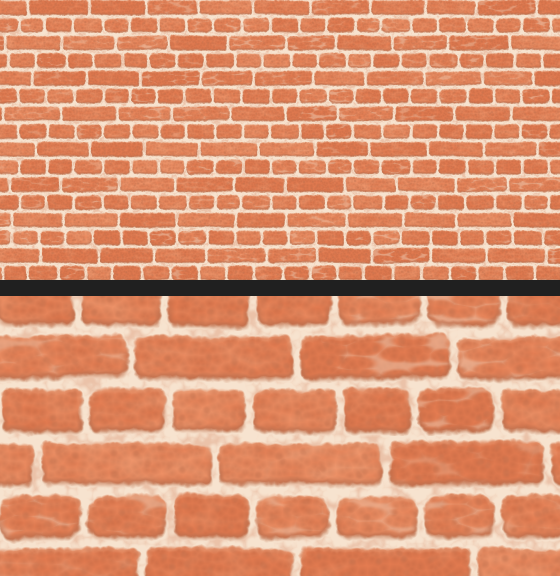
Top: the whole. Bottom: its middle third, enlarged.
Give the GLSL for this texture, as a Shadertoy shader.

```glsl
float hash(vec2 p) {
    p = fract(p * vec2(0.1031, 0.1137));
    p += dot(p, p.yx + 33.33);
    return fract((p.x + p.y) * p.x * 9.7);
}

// Cellular noise: distance to the nearest scattered point
float cells(vec2 p) {
    vec2 id = floor(p), f = fract(p);
    float nearest = 2.0;
    for (int y = -1; y <= 1; y++)
    for (int x = -1; x <= 1; x++) {
        vec2 o = vec2(x, y), c = id + o + 50.0;
        vec2 point = o + vec2(hash(c), hash(c + 71.7));
        nearest = min(nearest, length(point - f));
    }
    return nearest;
}

// Layered sines for wavering courses and soft stains
float waves(vec2 p) {
    return 0.5 * sin(p.x * 1.3 + 1.7 * sin(p.y * 0.9))
         + 0.3 * sin(p.x * 2.9 - p.y * 2.3 + 1.0)
         + 0.2 * sin(p.x * 5.7 + p.y * 4.1);
}

float roundBox(vec2 p, vec2 halfSize, float radius) {
    vec2 q = abs(p) - halfSize + radius;
    return length(max(q, 0.0)) + min(max(q.x, q.y), 0.0) - radius;
}

// Uneven position of the joint left of brick i
float joint(float i, float row) {
    return i + 0.13 * hash(vec2(i + 20.0, row * 7.0 + 3.0));
}

void mainImage(out vec4 fragColor, in vec2 fragCoord) {
    // One unit is the height of a course, counted from the top
    vec2 uv = fragCoord / iResolution.xy;
    vec2 p = vec2(uv.x * 31.6, (1.0 - uv.y) * 15.8 + 0.09);
    float soft = max(15.8 / iResolution.y, 0.035);

    float coarse = cells(p * 2.6);
    float fine = cells(p * 7.0);
    float streak = cells(p * vec2(1.8, 4.5) + 9.0);
    float stain = waves(p * 1.1);
    vec2 q = p + 0.025 * vec2(waves(p.yx * 2.0), waves(p * 0.9 + 4.0));

    // Courses alternate between long stretchers and short headers
    float row = floor(q.y);
    float pair = floor(row / 2.0);
    bool header = mod(row, 2.0) > 0.5;
    float width = header ? 1.58 : 3.16;
    float shift = header
        ? 0.65 - 0.6 * smoothstep(5.0, 7.0, pair) - 0.3 * step(abs(pair - 1.0), 0.1)
        : 0.56 + 0.5 * pair + 0.003 * pair * pair + 0.5 * step(5.5, pair);
    float x = q.x / width - shift + 0.07;
    float i = floor(x);
    if (x < joint(i, row)) i -= 1.0;
    float left = joint(i, row), right = joint(i + 1.0, row);

    // Worn brick outline with a small tilt
    vec2 id = vec2(i + 30.0, row + 11.0);
    float tint = hash(id), wear = hash(id + 47.0);
    vec2 b = vec2((x - 0.5 * (left + right)) * width, fract(q.y) - 0.5);
    b.y += b.x * (wear - 0.5) * 0.05;
    vec2 halfSize = vec2(0.5 * (right - left) * width - 0.085, 0.405 - 0.035 * tint);
    float radius = header ? 0.13 + 0.12 * wear : 0.11 + 0.07 * wear;
    float rough = 0.07 * (coarse - 0.45) + 0.05 * (fine - 0.45);
    float d = roundBox(b, halfSize, radius) + rough;

    // Mortar with blotches and a shadow under each brick
    vec3 mortar = mix(vec3(0.97, 0.89, 0.81), vec3(0.92, 0.76, 0.66),
                      smoothstep(0.4, 0.9, coarse * 0.7 + fine * 0.4 + 0.1 * stain));
    float below = roundBox(b - vec2(0.015, 0.045), halfSize, radius) + rough;
    mortar = mix(mortar, vec3(0.77, 0.51, 0.38), 0.6 * smoothstep(0.04, -0.04, below));

    // Fired clay with streaks, pits and pale dust
    float tone = 0.75 * tint + 0.7 * (streak - 0.45) + 0.2 * stain - 0.03;
    vec3 clay = mix(vec3(0.85, 0.46, 0.30), vec3(0.90, 0.56, 0.40), clamp(tone, 0.0, 1.0));
    clay *= 0.965 + 0.08 * fine;
    clay = mix(clay, vec3(0.77, 0.45, 0.31), 0.4 * smoothstep(0.25, 0.05, coarse));
    float dust = smoothstep(0.5, 0.85, streak + 0.15 * stain) * smoothstep(0.45, 0.95, wear);
    clay = mix(clay, vec3(0.92, 0.76, 0.66), 0.5 * dust);

    // Dark lower rim and lit upper rim
    float rim = smoothstep(-0.11, -0.01, d);
    clay = mix(clay, vec3(0.73, 0.43, 0.30), 0.65 * rim * smoothstep(-0.15, 0.3, b.y));
    clay = mix(clay, vec3(0.91, 0.62, 0.47), 0.5 * rim * smoothstep(0.0, -0.3, b.y));

    vec3 color = mix(clay, mortar, smoothstep(-soft, soft, d));
    fragColor = vec4(color, 1.0);
}
```
